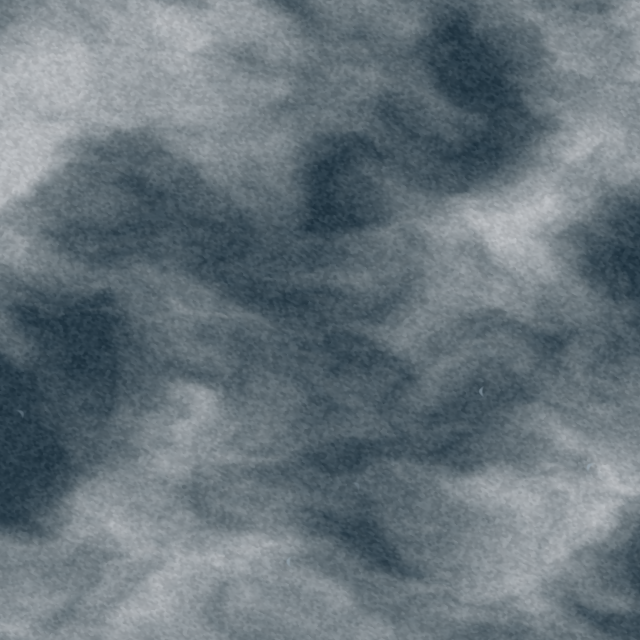
This texture is drawn by a Shadertoy shader. Its source:

```glsl
const vec3 DEEP_SLATE = vec3(0.165, 0.24, 0.288);
const vec3 CLOUD_GREY = vec3(0.415, 0.462, 0.487);
const vec3 PALE_VAPOUR = vec3(0.70, 0.715, 0.73);
const int OCTAVES = 6;
const int SPECKS = 5;

vec3 hash3(vec2 cell) {
    vec3 h = fract(cell.xyx * vec3(0.1031, 0.1030, 0.0973));
    h += dot(h, h.yxz + 33.33);
    return fract((h.xxy + h.yzz) * h.zyx);
}

mat2 rotation(float angle) {
    float c = cos(angle), s = sin(angle);
    return mat2(c, s, -s, c);
}

// Smooth cellular noise: random cell values blended around jittered points
float cellNoise(vec2 p) {
    vec2 cell = floor(p), local = fract(p);
    float total = 0.0, weightSum = 0.0;
    for (int y = -1; y <= 1; y++) {
        for (int x = -1; x <= 1; x++) {
            vec2 offset = vec2(x, y);
            vec3 h = hash3(cell + offset + 57.0);
            vec2 toPoint = offset + 0.15 + 0.7 * h.xy - local;
            float falloff = max(0.0, 1.0 - dot(toPoint, toPoint) / 1.32);
            float weight = falloff * falloff * falloff + 1e-5;
            total += weight * h.z;
            weightSum += weight;
        }
    }
    return total / weightSum - 0.5;
}

// Octaves turned against each other so that no grid shows
float cloudNoise(vec2 p, float gain) {
    float sum = 0.0, amplitude = 1.0;
    for (int i = 0; i < OCTAVES; i++) {
        sum += amplitude * cellNoise(p);
        p = rotation(0.45) * p * 1.97 + vec2(13.7, 8.3);
        amplitude *= gain;
    }
    return sum;
}

// Flattened banks, gently ruffled by a second noise field
float cloudDensity(vec2 uv) {
    vec2 p = rotation(0.12) * uv * vec2(2.9, 4.7) + vec2(3.0, 11.0);
    vec2 flow = vec2(cloudNoise(p * 1.3 + 21.0, 0.5),
                     cloudNoise(p * 1.3 + 46.0, 0.5));
    float banks = cloudNoise(p + 0.42 * flow, 0.54);
    float drift = 0.14 * (uv.x - 0.5) + 0.10 * (uv.y - 0.5);
    return 0.42 + 1.2 * banks + drift;
}

vec3 skyColour(float density) {
    float t = clamp(density, 0.0, 1.0);
    vec3 lower = mix(DEEP_SLATE, CLOUD_GREY, min(t * 2.0, 1.0));
    return mix(lower, PALE_VAPOUR, max(t * 2.0 - 1.0, 0.0));
}

// Fine film grain in two overlapping sizes
float filmGrain(vec2 uv) {
    vec2 p = rotation(0.5) * uv;
    return 0.75 * cellNoise(p * vec2(200.0, 270.0))
         + 0.25 * cellNoise(p.yx * 130.0 + 31.0);
}

// Tiny curved dust marks
float dust(vec2 uv) {
    float mask = 0.0;
    for (int i = 0; i < SPECKS; i++) {
        vec3 h = hash3(vec2(i, 91.0));
        vec2 q = rotation(6.28 * h.z) * (uv - h.xy);
        q.y += 60.0 * q.x * q.x;
        float d = length(q * vec2(0.4, 1.0));
        mask = max(mask, (0.4 + 0.6 * h.z) * smoothstep(0.004, 0.001, d));
    }
    return mask;
}

void mainImage(out vec4 fragColor, in vec2 fragCoord) {
    vec2 uv = fragCoord / iResolution.y;
    vec3 colour = skyColour(cloudDensity(uv));
    colour += 0.125 * filmGrain(uv);
    colour = mix(colour, vec3(0.62, 0.69, 0.74), 0.6 * dust(uv));
    fragColor = vec4(colour, 1.0);
}
```
